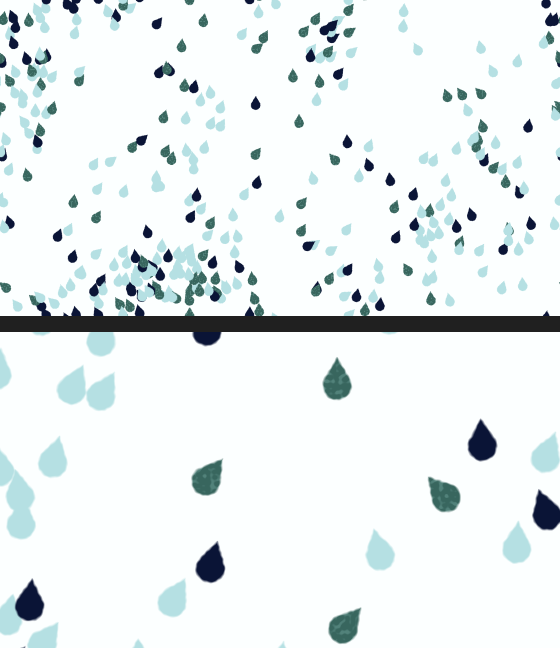
Top: the whole. Bottom: its middle third, enlarged.
This pattern is drawn by a Shadertoy shader. Its source:

```glsl
// Teardrops in navy, green and pale aqua, scattered in curved swarms on white.
// Each drop gets a hashed place in a swarm; gradient noise steers its tip.
// The field wraps around at the canvas borders.

#define DROP_COUNT 330
#define SWARMS 9.0
#define LONERS 0.13          // share of drops outside any swarm
#define CROWDING 1.6         // higher fills the first swarms more
#define SWARM_LENGTH 0.17
#define SWARM_WIDTH 0.055
#define SWARM_BEND 1.1
#define HEAD_RADIUS 0.0150
#define TIP_DISTANCE 0.029
#define TILT_RANGE 1.9
#define RAGGEDNESS 0.0012

const float TAU = 6.28319;
const vec3 PAPER = vec3(0.99, 1.00, 1.00);
const vec3 AQUA  = vec3(0.71, 0.88, 0.89);
const vec3 NAVY  = vec3(0.04, 0.08, 0.21);
const vec3 GREEN = vec3(0.22, 0.40, 0.37);
const vec3 SAGE  = vec3(0.32, 0.51, 0.48);

// Integer hash: three values in 0..1
vec3 hash3(uvec3 v) {
    v = v * 1664525u + 1013904223u;
    v.x += v.y * v.z; v.y += v.z * v.x; v.z += v.x * v.y;
    v ^= v >> 16u;
    v.x += v.y * v.z; v.y += v.z * v.x; v.z += v.x * v.y;
    return vec3(v >> 8u) / exp2(24.0);
}

// Gradient noise, about -0.7..0.7
float cornerSlope(vec2 cell, vec2 offset) {
    float angle = TAU * hash3(uvec3(ivec3(ivec2(cell), 77))).x;
    return dot(vec2(cos(angle), sin(angle)), offset);
}

float gradientNoise(vec2 p) {
    vec2 i = floor(p), f = p - i, e = vec2(1, 0);
    vec2 u = f * f * f * (f * (f * 6.0 - 15.0) + 10.0);
    return mix(mix(cornerSlope(i, f), cornerSlope(i + e.xy, f - e.xy), u.x),
               mix(cornerSlope(i + e.yx, f - e.yx), cornerSlope(i + e.xx, f - e.xx), u.x), u.y);
}

// Distance to a round head at the origin tapering to a tip at +y
float teardrop(vec2 q) {
    q.x = abs(q.x);
    float b = HEAD_RADIUS / TIP_DISTANCE;
    float a = sqrt(1.0 - b * b);
    float k = dot(q, vec2(-b, a));
    if (k < 0.0) return length(q) - HEAD_RADIUS;
    if (k > a * TIP_DISTANCE) return length(q - vec2(0, TIP_DISTANCE));
    return dot(q, vec2(a, b)) - HEAD_RADIUS;
}

mat2 rotation(float angle) {
    float c = cos(angle), s = sin(angle);
    return mat2(c, s, -s, c);
}

// Place of a drop: alone, or in a bent swarm with a normal spread
vec2 dropCentre(vec3 rnd, vec2 size) {
    if (rnd.x < LONERS) return rnd.yz * size;
    float pick = (rnd.x - LONERS) / (1.0 - LONERS);
    float swarm = floor(SWARMS * pow(pick, CROWDING));
    vec2 home = fract(vec2(0.55, 0.56) + (swarm + 1.0) * vec2(0.7549, 0.5698));
    float spread = sqrt(-2.0 * log(max(rnd.y, 0.001)));
    vec2 offset = spread * vec2(cos(TAU * rnd.z), sin(TAU * rnd.z));
    offset *= vec2(SWARM_LENGTH, SWARM_WIDTH);
    float side = mod(swarm, 2.0) * 2.0 - 1.0;
    offset.y += side * SWARM_BEND * offset.x * offset.x;
    return home * size + rotation(0.1 + 1.4 * swarm) * offset;
}

void mainImage(out vec4 fragColor, in vec2 fragCoord) {
    vec2 size = vec2(iResolution.x / iResolution.y, 1.0);
    vec2 p = fragCoord / iResolution.y;
    float soft = max(0.0016, 0.7 / iResolution.y);

    // Surface grain, shared by all drops
    float grain = gradientNoise(p * 170.0);
    vec3 mottledGreen = mix(GREEN, SAGE, smoothstep(0.0, 0.4, grain));

    vec3 color = PAPER;
    for (int i = 0; i < DROP_COUNT; i++) {
        vec2 centre = dropCentre(hash3(uvec3(i, 11, 5)), size);
        vec2 q = p - centre;
        q -= size * round(q / size);
        if (dot(q, q) > 0.0012) continue;

        // Tip direction: smooth drift plus a small individual turn
        vec3 trait = hash3(uvec3(i, 23, 9));
        float tilt = 0.25 + TILT_RANGE * gradientNoise(centre * 3.1 + 4.3) + 0.6 * (trait.y - 0.5);
        float d = teardrop(rotation(tilt) * q) + RAGGEDNESS * grain;

        vec3 ink = trait.x < 0.57 ? AQUA : trait.x < 0.78 ? NAVY : mottledGreen;
        color = mix(color, ink, 1.0 - smoothstep(-soft, soft, d));
    }
    fragColor = vec4(color, 1.0);
}
```
